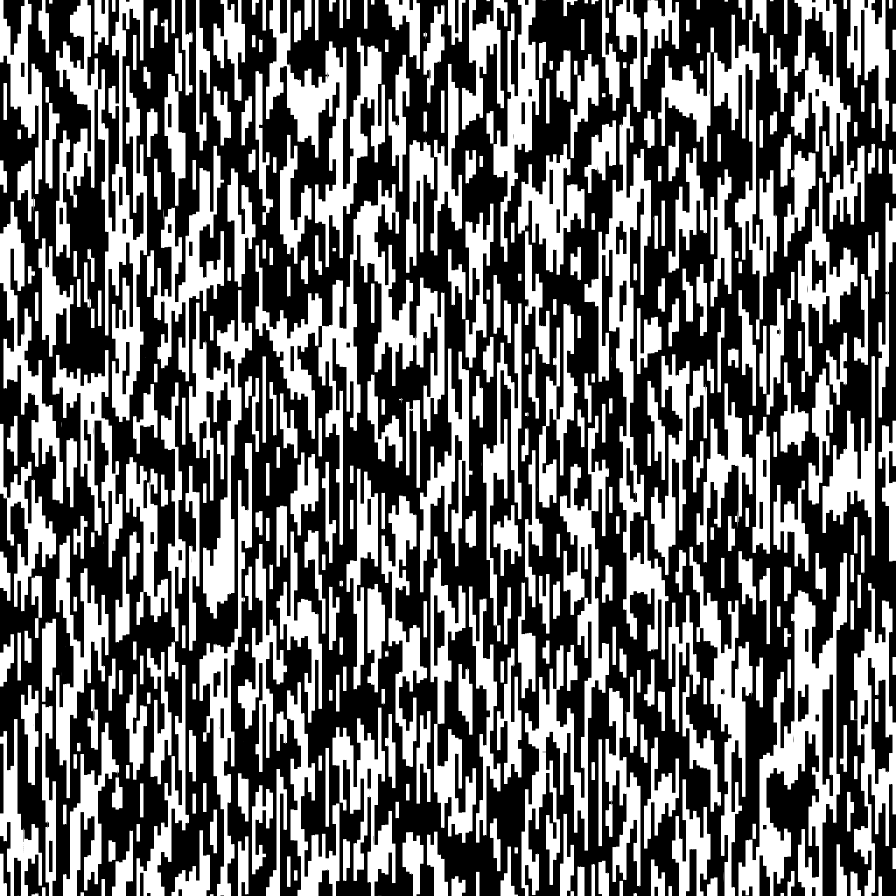
Give the GLSL for this texture, as a Shadertoy shader.

```glsl
// Black and white vertical grain, like coarse bark or streaked static.
// Three layers of stretched gradient noise are sampled once per narrow column,
// summed and cut at a threshold, so streaks have straight sides and clump together.

const float TAU = 6.28318;
const float COLUMNS = 256.0;    // columns across the canvas height
const float THRESHOLD = 0.062;  // above zero: slightly more black than white
const vec3 BLACK = vec3(0.0);
const vec3 WHITE = vec3(1.0);

float hash(vec2 p) {
    vec3 q = fract(p.xyx * 0.1031);
    q += dot(q, q.yzx + 33.33);
    return fract((q.x + q.y) * q.z);
}

// Dot product of a random unit gradient at a lattice corner with the offset to it
float cornerSlope(vec2 corner, vec2 offset) {
    float angle = TAU * hash(corner);
    return dot(vec2(cos(angle), sin(angle)), offset);
}

float gradientNoise(vec2 p) {
    vec2 i = floor(p);
    vec2 f = p - i;
    vec2 u = f * f * f * (f * (f * 6.0 - 15.0) + 10.0);
    vec2 e = vec2(1.0, 0.0);
    float low = mix(cornerSlope(i, f), cornerSlope(i + e, f - e), u.x);
    float high = mix(cornerSlope(i + e.yx, f - e.yx), cornerSlope(i + 1.0, f - 1.0), u.x);
    return mix(low, high, u.y);
}

// One noise layer with its own frequency per axis and lattice shift
float layer(vec2 p, vec2 frequency, float shift) {
    return gradientNoise(p * frequency + shift);
}

// Summed height of the grain in one column at height y
float grainHeight(float column, float y) {
    vec2 p = vec2((column + 0.5) / COLUMNS, y);
    float streaks = layer(p, vec2(187.0, 20.0), 17.3);
    float clusters = layer(p, vec2(71.0, 19.0), 141.7);
    float blobs = layer(p, vec2(25.0, 15.0), 263.1);
    return streaks + 0.70 * clusters + 0.50 * blobs;
}

// White coverage of a column, softened over one pixel along its length
float columnInk(float column, float y) {
    float height = grainHeight(column, y) - THRESHOLD;
    float ramp = max(abs(dFdy(height)), 0.0001);
    return clamp(height / ramp + 0.5, 0.0, 1.0);
}

void mainImage(out vec4 fragColor, in vec2 fragCoord) {
    vec2 uv = fragCoord / iResolution.y;

    // Blend the two columns beside the nearest boundary by pixel coverage
    float x = uv.x * COLUMNS;
    float pixelWidth = COLUMNS / iResolution.y;
    float boundary = floor(x + 0.5);
    float coverage = clamp((x - boundary) / pixelWidth + 0.5, 0.0, 1.0);
    float ink = mix(columnInk(boundary - 1.0, uv.y), columnInk(boundary, uv.y), coverage);

    fragColor = vec4(mix(BLACK, WHITE, ink), 1.0);
}
```
